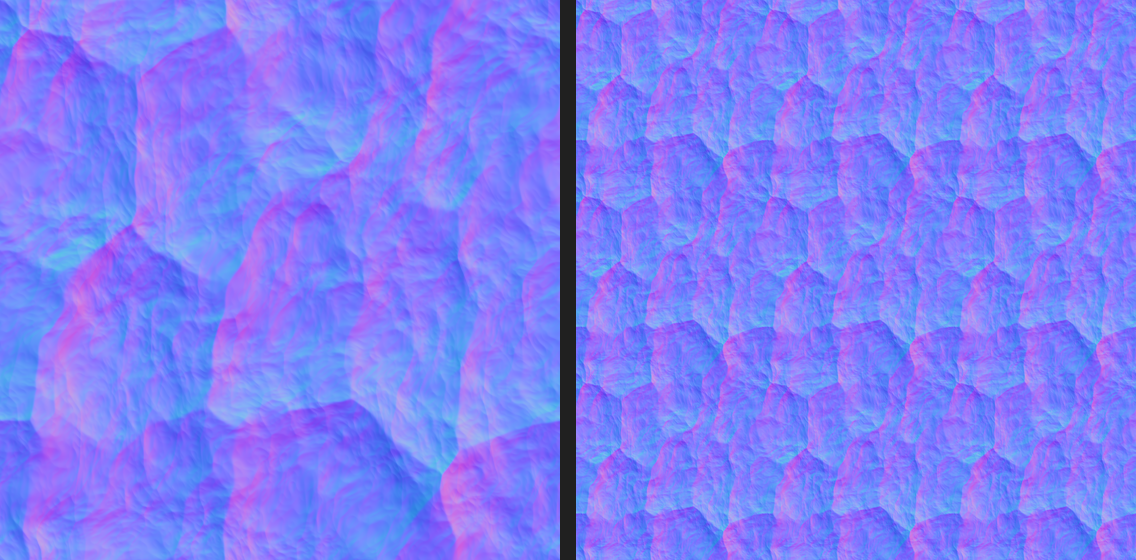
Left, the tile; right, the same tile 3 across and 3 down.
Reproduce this texture map procedurally as a Shadertoy shader.

```glsl
vec2 hash2(vec2 p) {
    return fract(sin(vec2(dot(p, vec2(127.1, 311.7)), dot(p, vec2(269.5, 183.3)))) * 43758.5453);
}

// Lattice point folded into one period, so that everything tiles
vec2 wrap(vec2 cell, vec2 period) {
    return floor(mod(cell + 0.5, period));
}

float corner(vec2 cell, vec2 offset, vec2 period, float seed) {
    float angle = 6.2832 * hash2(wrap(cell, period) + seed).x;
    return dot(vec2(cos(angle), sin(angle)), offset);
}

// Periodic gradient noise, about -0.7 to 0.7
float noise(vec2 p, vec2 period, float seed) {
    vec2 i = floor(p), f = p - i;
    vec2 u = f * f * f * (f * (f * 6.0 - 15.0) + 10.0);
    vec2 e = vec2(1.0, 0.0);
    float low = mix(corner(i, f, period, seed), corner(i + e, f - e, period, seed), u.x);
    float high = mix(corner(i + e.yx, f - e.yx, period, seed), corner(i + 1.0, f - 1.0, period, seed), u.x);
    return mix(low, high, u.y);
}

// Tall leaning boulders in staggered rows (an even count), steeper on the left
float boulders(vec2 uv, vec2 period, float crispness, float seed) {
    vec2 p = uv * period, i = floor(p);
    float sum = 0.0;
    for (int y = -2; y <= 2; y++)
    for (int x = -2; x <= 2; x++) {
        vec2 cell = i + vec2(x, y);
        vec2 id = wrap(cell, period);
        vec2 d = p - cell - 0.05 - 0.9 * hash2(id + seed);
        d.x += 0.25 - 0.5 * mod(id.y, 2.0) - 0.15 * d.y;
        d *= vec2(d.x < 0.0 ? 1.35 : 0.95, 0.74);
        float bump = 0.3 * hash2(id + seed + 41.0).x - dot(d, d);
        sum += exp(crispness * bump);
    }
    return log(sum) / crispness;
}

vec2 warp(vec2 uv, float f, float seed) {
    return vec2(noise(uv * f, vec2(f), seed), noise(uv * f, vec2(f), seed + 7.0));
}

float height(vec2 uv) {
    // Bent outlines
    vec2 q = uv + 0.05 * warp(uv, 4.0, 3.0) + 0.016 * warp(uv, 12.0, 19.0) + 0.003 * warp(uv, 29.0, 31.0);

    // Three sizes of boulder; creases are crisp in most places and fade in others
    float crisp = smoothstep(-0.4, 0.1, noise(uv * 5.0, vec2(5.0), 71.0));
    float h = 0.061 * boulders(q, vec2(4.0, 4.0), mix(25.0, 110.0, crisp), 5.0);
    h += 0.013 * boulders(q, vec2(9.0, 8.0), mix(100.0, 40.0, crisp), 23.0);
    h += 0.0042 * boulders(q, vec2(21.0, 18.0), 50.0, 37.0);

    // Billowed roughness, weaker at the finest octave
    vec2 f = vec2(9.0, 8.0);
    for (int k = 0; k < 4; k++) {
        float n = noise(q * f, f, 53.0 + 11.0 * float(k));
        h += (k < 3 ? 0.07 : 0.05) / f.x * sqrt(n * n + 0.002);
        f *= 2.0;
    }

    // Slanted fine streaks
    vec2 s = 23.0 * vec2(q.x - q.y, q.y);
    return h + 0.0018 * noise(s, vec2(23.0), 97.0);
}

void mainImage(out vec4 fragColor, in vec2 fragCoord) {
    vec2 uv = fragCoord / iResolution.xy;

    // Slope by central differences, which also softens the creases
    vec2 e = vec2(0.0014, 0.0);
    vec2 slope = vec2(height(uv + e) - height(uv - e), height(uv + e.yx) - height(uv - e.yx)) / (2.0 * e.x);

    // Surface normal packed into colour
    vec3 normal = normalize(vec3(slope, 1.0));
    fragColor = vec4(0.5 + 0.5 * normal, 1.0);
}
```
